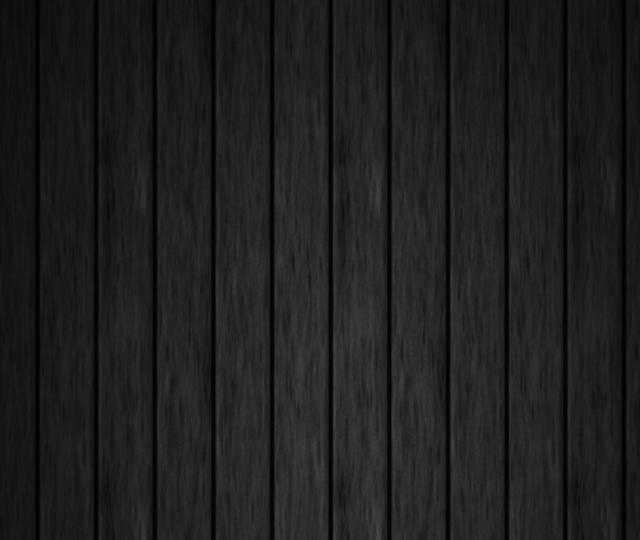
Reproduce this texture procedurally as a Shadertoy shader.

```glsl
// Dark charcoal wooden planks, upright, lit by a soft pool of light low in the middle.
// A tile of four planks repeats across and down; its grain is wrapped stretched noise,
// its pores are cellular flecks, and a few soft stains form the knots and worn streaks.

#define PLANK_WIDTH 0.1086          // in canvas heights
#define FIRST_SEAM 0.0694           // x of the leftmost seam
#define TILE_PLANKS 4.0
#define TILE_HEIGHT 0.633
#define SEAM_HALF_WIDTH 0.022       // in plank widths
#define GRAIN_CONTRAST 0.62
#define LIGHT_CENTRE vec2(0.65, 0.24)
#define LIGHT_RADIUS vec2(0.62, 0.92)
#define AMBIENT 0.034
#define GLOW 0.150
#define WOOD_TINT vec3(1.0, 1.0, 1.0)

const float TAU = 6.2831853;

float hash(vec2 p) {
    vec3 q = fract(vec3(p.xyx) * vec3(0.1031, 0.1030, 0.0973));
    q += dot(q, q.yzx + 33.33);
    return fract((q.x + q.y) * q.z);
}

// Value noise on a lattice of the given cell counts, seamless over the unit tile.
float wrappedNoise(vec2 tile, vec2 cells) {
    vec2 p = tile * cells;
    vec2 i = floor(p);
    vec2 f = p - i;
    f = f * f * (3.0 - 2.0 * f);
    vec2 a = mod(i, cells);
    vec2 b = mod(i + 1.0, cells);
    vec2 seed = cells * 1.7;
    float low = mix(hash(a + seed), hash(vec2(b.x, a.y) + seed), f.x);
    float high = mix(hash(vec2(a.x, b.y) + seed), hash(b + seed), f.x);
    return mix(low, high, f.y);
}

// Cellular flecks: one slender pore of random strength in each cell.
float pores(vec2 tile, vec2 cells) {
    vec2 p = tile * cells;
    vec2 i = floor(p);
    float depth = 0.0;
    for (int y = -1; y <= 1; y++) {
        for (int x = -1; x <= 1; x++) {
            vec2 cell = i + vec2(x, y);
            vec2 id = mod(cell, cells);
            vec2 centre = cell + vec2(hash(id + 5.3), hash(id + 71.9));
            float strength = smoothstep(0.45, 1.0, hash(id + 139.1));
            float d = length((p - centre) * vec2(1.6, 1.2));
            depth = max(depth, strength * (1.0 - smoothstep(0.1, 0.75, d)));
        }
    }
    return depth;
}

// Soft oval mark in plank units across and tile units up, wrapped vertically.
float stain(vec2 p, vec2 centre, vec2 radius) {
    vec2 d = p - centre;
    d.y -= round(d.y);
    d /= radius;
    return exp(-dot(d, d));
}

float woodGrain(vec2 p) {
    vec2 tile = vec2(p.x / TILE_PLANKS, p.y);
    float plank = floor(p.x);

    // Fibres wander gently along each plank and bend around the knot.
    float knot = stain(p, vec2(1.20, 0.14), vec2(0.15, 0.055));
    tile.x += 0.0035 * sin(TAU * (2.0 * p.y + 0.37 * plank) + 3.0 * p.x)
            + 0.0015 * sin(TAU * (5.0 * p.y + 0.61 * plank))
            + 0.012 * knot * sign(p.x - 1.2) * smoothstep(0.0, 0.1, abs(p.x - 1.2));

    float bands = wrappedNoise(tile, vec2(26.0, 3.0)) - 0.5;
    float fibres = wrappedNoise(tile, vec2(76.0, 11.0)) - 0.5;
    float threads = wrappedNoise(tile, vec2(124.0, 26.0)) - 0.5;
    float grit = wrappedNoise(tile, vec2(150.0, 130.0)) - 0.5;
    float grain = 0.38 * bands + 0.50 * fibres + 0.42 * threads + 0.24 * grit;

    // Dark stains gather ragged pores; pale wear lifts single fibres.
    float trail = stain(p, vec2(1.22, 0.92), vec2(0.13, 0.20));
    float edgeRot = stain(p, vec2(2.88, 0.47), vec2(0.14, 0.12));
    float dark = max(knot, max(0.65 * trail, 0.8 * edgeRot));
    float pale = stain(p, vec2(1.74, 0.02), vec2(0.14, 0.10))
               + stain(p, vec2(0.78, 0.20), vec2(0.12, 0.13));
    float patches = wrappedNoise(tile, vec2(12.0, 5.0));

    float tone = 1.0 + GRAIN_CONTRAST * grain + 0.10 * (hash(vec2(plank, 9.0)) - 0.5);
    tone *= 1.0 - pores(tile, vec2(46.0, 13.0)) * (0.10 + 0.28 * patches + 0.40 * dark);
    tone *= 1.0 - dark * (0.22 + 0.5 * smoothstep(-0.1, 0.3, fibres + 0.5 * bands));
    return tone + pale * max(0.0, 0.10 + 0.7 * fibres);
}

// Dark joint, shaded plank sides and a faint bevel to the right of each seam.
float plankRelief(float x, float pixel) {
    float u = fract(x);
    float edge = min(u, 1.0 - u);
    float joint = smoothstep(SEAM_HALF_WIDTH - pixel, SEAM_HALF_WIDTH + 0.025 + pixel, edge);
    float shade = mix(0.68, 1.0, smoothstep(0.0, u < 0.5 ? 0.07 : 0.14, edge));
    float bevel = 0.16 * exp(-pow((u - 0.075) / 0.025, 2.0));
    return mix(0.16, 1.0, joint) * (shade + bevel);
}

void mainImage(out vec4 fragColor, in vec2 fragCoord) {
    vec2 uv = fragCoord / iResolution.y;
    float x = (uv.x - FIRST_SEAM) / PLANK_WIDTH;
    vec2 p = vec2(mod(x, TILE_PLANKS), fract(uv.y / TILE_HEIGHT));
    float pixel = 0.5 / (iResolution.y * PLANK_WIDTH);

    vec2 d = (uv - LIGHT_CENTRE) / LIGHT_RADIUS;
    float light = AMBIENT + GLOW * exp(-dot(d, d));
    float value = light * max(woodGrain(p), 0.0) * plankRelief(x, pixel);
    fragColor = vec4(WOOD_TINT * value, 1.0);
}
```
